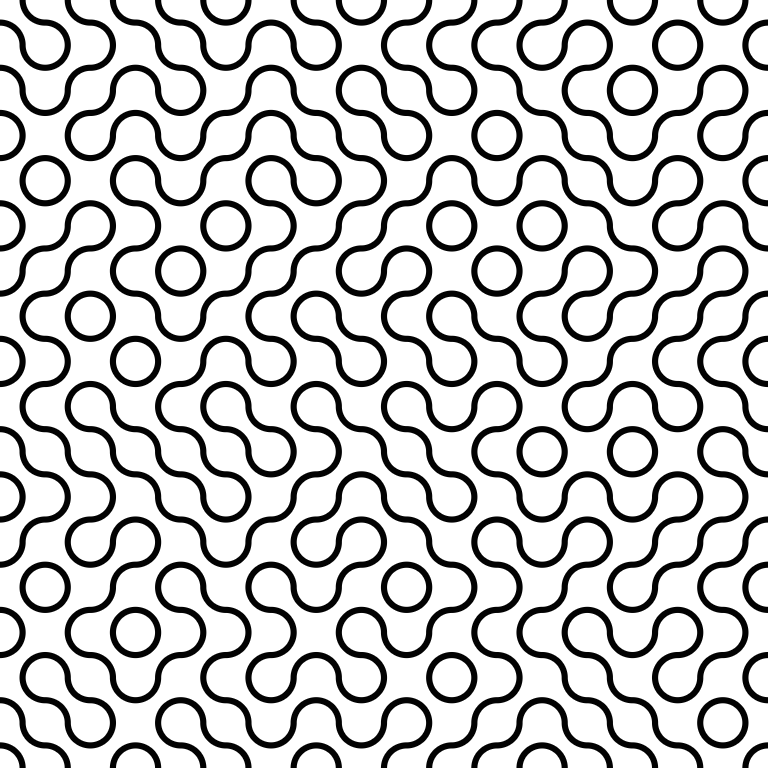
Give the GLSL for this pattern, as a Shadertoy shader.

```glsl
// Black Truchet ribbons of quarter arcs on white that run on seamlessly across every edge.

const vec3 PAPER = vec3(1.0);
const vec3 INK = vec3(0.008);
const float TILES = 17.0;        // whole tiles along each side of the canvas
const float HALF_STROKE = 0.068; // half the line width, in tile units

// Integer hash of a tile index, from 0 to 1.
float hash(vec2 tile, uint seed) {
    uvec2 k = uvec2(tile) + 1u;
    uint h = k.x * 374761393u + k.y * 668265263u + seed * 974711u;
    h = (h ^ (h >> 13u)) * 1274126177u;
    h = (h ^ (h >> 15u)) * 2246822519u;
    h ^= h >> 16u;
    return float(h & 65535u) / 65536.0;
}

// Distance to a circle around the origin.
float ring(vec2 p, float radius) {
    return abs(length(p) - radius);
}

// Distance to the two arcs around opposite corners of a tile, mirrored when flipped.
float tileArcs(vec2 p, bool flipped) {
    if (flipped) p.x = 1.0 - p.x;
    return min(ring(p, 0.5), ring(1.0 - p, 0.5));
}

// Distance to the ribbons; tile indices wrap after count tiles.
float truchet(vec2 p, float count, uint seed) {
    vec2 tile = mod(floor(p), count);
    return tileArcs(fract(p), hash(tile, seed) < 0.5);
}

// Share of a pixel covered by a stroke, smooth at any size.
float strokeCoverage(float dist, float halfWidth, float pixel) {
    return clamp((halfWidth - dist) / pixel + 0.5, 0.0, 1.0);
}

void mainImage(out vec4 fragColor, in vec2 fragCoord) {
    vec2 p = fragCoord / iResolution.xy * TILES;
    float pixel = TILES / min(iResolution.x, iResolution.y);

    float dist = truchet(p, TILES, 7u);
    float coverage = strokeCoverage(dist, HALF_STROKE, pixel);
    fragColor = vec4(mix(PAPER, INK, coverage), 1.0);
}
```
